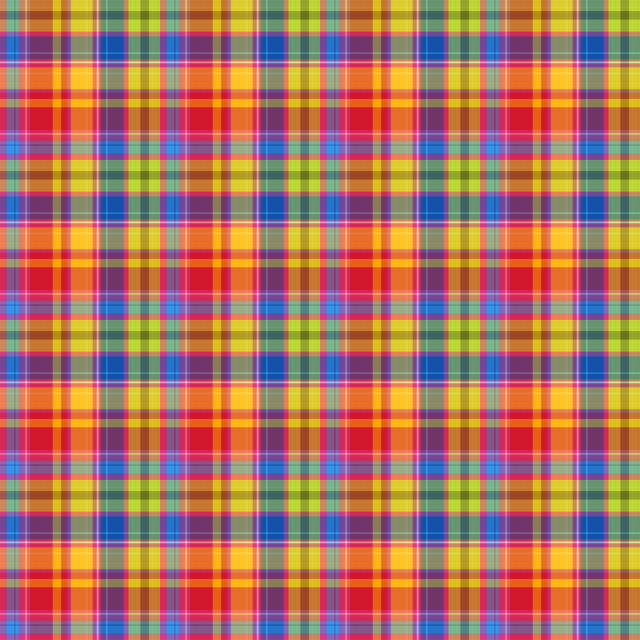
Give the GLSL for this pattern, as a WebGL 1 fragment shader.

```glsl
precision highp float;
// Bright madras plaid: one sett of coloured stripes, repeated four times each way.
// The same sett runs along x (warp) and y (weft); the two are mixed half and half,
// with faint gradient-noise streaks and a fine thread ripple.

uniform vec2 u_resolution;

const float REPEATS = 4.0;     // setts across and down
const float THREADS = 192.0;   // threads in one sett
const float EDGE = 1.3;        // softness of stripe edges, in threads
const float STREAK = 0.035;    // strength of uneven dyeing
const float RIPPLE = 0.012;    // strength of the thread ripple
const float RIPPLE_PERIOD = 4.0;

const vec3 PINK = vec3(0.88, 0.21, 0.51);
const vec3 MAUVE = vec3(0.62, 0.28, 0.62);
const vec3 RED = vec3(0.82, 0.09, 0.17);
const vec3 AMBER = vec3(1.00, 0.65, 0.02);
const vec3 YELLOW = vec3(1.00, 0.77, 0.15);
const vec3 LIME = vec3(0.74, 0.84, 0.21);
const vec3 OLIVE = vec3(0.41, 0.46, 0.11);
const vec3 BLUE = vec3(0.07, 0.32, 0.66);
const vec3 NAVY = vec3(0.10, 0.28, 0.55);
const vec3 SKY = vec3(0.21, 0.58, 0.92);
const vec3 WHITE = vec3(1.00, 0.97, 0.95);

// Random slope in -1..1 for a lattice point, repeating with the sett.
float slope(float i) {
  return 2.0 * fract(sin(mod(i, THREADS) * 12.99 + 4.1) * 4375.85) - 1.0;
}

// One-dimensional gradient noise.
float gradientNoise(float x) {
  float i = floor(x);
  float f = x - i;
  float w = f * f * f * (f * (f * 6.0 - 15.0) + 10.0);
  return 2.0 * mix(slope(i) * f, slope(i + 1.0) * (f - 1.0), w);
}

// Coverage of a stripe from thread a to thread b, wrapping around the sett.
float stripe(float t, float a, float b, float soft) {
  float fromCentre = abs(mod(t - 0.5 * (a + b) + 0.5 * THREADS, THREADS) - 0.5 * THREADS);
  return clamp((0.5 * (b - a) - fromCentre) / soft + 0.5, 0.0, 1.0);
}

// Colour of the sett at thread t; pixel is the width of a pixel in threads.
vec3 sett(float t, float pixel) {
  float soft = max(EDGE, pixel);
  vec3 c = PINK;

  // Sky blue group
  c = mix(c, MAUVE, 0.6 * stripe(t, 5.5, 26.0, soft));
  c = mix(c, SKY, stripe(t, 8.0, 22.5, soft));
  c = mix(c, NAVY, 0.7 * stripe(t, 17.2, 18.8, soft));
  c = mix(c, WHITE, 0.85 * stripe(t, 30.5, 32.0, soft));

  // Red group
  c = mix(c, RED, stripe(t, 36.0, 81.0, soft));
  c = mix(c, AMBER, stripe(t, 63.3, 73.3, soft));
  c = mix(c, MAUVE, 0.5 * stripe(t, 81.0, 85.0, soft));

  // Yellow group
  c = mix(c, YELLOW, stripe(t, 85.0, 111.3, soft));
  c = mix(c, WHITE, 0.18 * stripe(t, 102.0, 105.5, soft));
  c = mix(c, WHITE, stripe(t, 116.2, 118.2, soft));

  // Deep blue group
  c = mix(c, MAUVE, 0.6 * stripe(t, 118.8, 151.0, soft));
  c = mix(c, BLUE, stripe(t, 121.0, 148.5, soft));
  c = mix(c, SKY, 0.85 * stripe(t, 127.0, 129.6, soft));

  // Lime group
  c = mix(c, LIME, stripe(t, 154.0, 192.0, soft));
  c = mix(c, OLIVE, stripe(t, 168.5, 178.7, soft));

  // Uneven dye and fine threads, the ripple fading when too small to show
  float ripple = cos(6.28318 * t / RIPPLE_PERIOD);
  ripple *= 1.0 - smoothstep(0.3, 0.6, pixel / RIPPLE_PERIOD);
  return c * (1.0 + STREAK * gradientNoise(0.5 * t) + RIPPLE * ripple);
}

void main() {
  vec2 threads = gl_FragCoord.xy / u_resolution * REPEATS * THREADS;
  vec2 pixel = REPEATS * THREADS / u_resolution;
  vec3 warp = sett(mod(threads.x, THREADS), pixel.x);
  vec3 weft = sett(mod(threads.y, THREADS), pixel.y);
  gl_FragColor = vec4(mix(warp, weft, 0.5), 1.0);
}
```
